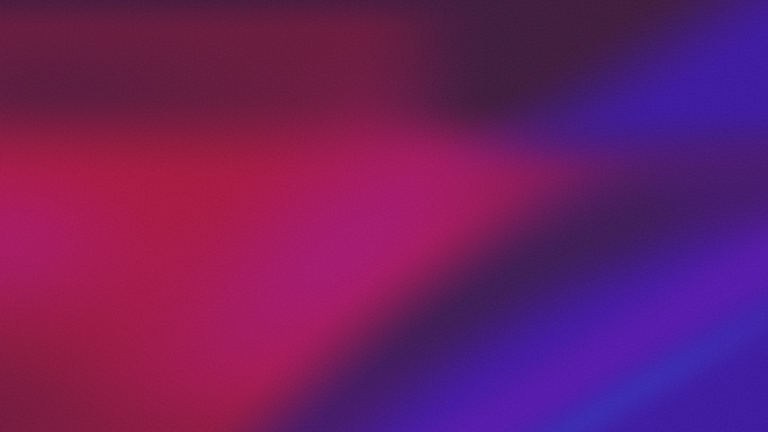
Give the GLSL for this background, as a Shadertoy shader.

```glsl
// Soft blurred gradient: plum and crimson haze meeting sweeping violet-blue light, with fine grain.

vec2 hashGradient(vec2 cell) {
    vec2 h = vec2(dot(cell, vec2(127.1, 311.7)), dot(cell, vec2(269.5, 183.3)));
    return 2.0 * fract(sin(h) * 43758.5) - 1.0;
}

float gradientNoise(vec2 p) {
    vec2 cell = floor(p), f = fract(p);
    vec2 u = f * f * (3.0 - 2.0 * f);
    float low = mix(dot(hashGradient(cell), f),
                    dot(hashGradient(cell + vec2(1, 0)), f - vec2(1, 0)), u.x);
    float high = mix(dot(hashGradient(cell + vec2(0, 1)), f - vec2(0, 1)),
                     dot(hashGradient(cell + vec2(1, 1)), f - vec2(1, 1)), u.x);
    return mix(low, high, u.y);
}

// Gaussian glow with its own radii, turned by an angle
float glow(vec2 p, vec2 center, vec2 radii, float angle) {
    float c = cos(angle), s = sin(angle);
    vec2 q = mat2(c, -s, s, c) * (p - center) / radii;
    return exp(-dot(q, q));
}

float band(float x, float width) {
    return exp(-x * x / (width * width));
}

// Plum at the top, crimson below, magenta glows inside
vec3 warmHaze(vec2 p) {
    vec3 plum = mix(vec3(0.42, 0.115, 0.25), vec3(0.27, 0.11, 0.25), smoothstep(0.92, 1.03, p.y));
    plum = mix(plum, vec3(0.34, 0.115, 0.25), 0.7 * glow(p, vec2(0.12, 0.8), vec2(0.35, 0.1), 0.0));
    vec3 color = mix(vec3(0.66, 0.11, 0.25), plum, smoothstep(0.57, 0.79, p.y));
    color = mix(color, vec3(0.67, 0.11, 0.40), glow(p, vec2(0.0, 0.43), vec2(0.28, 0.16), 0.0));
    color = mix(color, vec3(0.65, 0.11, 0.44), glow(p, vec2(0.8, 0.42), vec2(0.48, 0.2), 0.65));
    color = mix(color, vec3(0.40, 0.11, 0.25), 0.8 * glow(p, vec2(-0.05, 0.0), vec2(0.36, 0.26), 0.0));
    return mix(color, vec3(0.48, 0.11, 0.25), 0.5 * smoothstep(0.15, -0.05, p.y));
}

// Violet and blue rays fanning through the lower right
vec3 coolLight(vec2 p, float depth) {
    vec3 shade = mix(vec3(0.28, 0.11, 0.42), vec3(0.25, 0.12, 0.34), smoothstep(0.0, 0.3, p.y));
    shade = mix(shade, vec3(0.27, 0.11, 0.43), smoothstep(1.4, 1.7, p.x));
    vec3 color = mix(shade, vec3(0.25, 0.11, 0.63), smoothstep(0.0, 0.21, depth));
    float ray = dot(p - vec2(1.3, 0.11), vec2(0.51, -0.86));
    color = mix(color, vec3(0.36, 0.11, 0.68), 0.85 * band(ray, 0.09));
    return mix(color, vec3(0.23, 0.19, 0.71), 0.75 * band(ray - 0.1, 0.045) * smoothstep(0.45, 0.1, p.y));
}

void mainImage(out vec4 fragColor, in vec2 fragCoord) {
    vec2 p = fragCoord / iResolution.y;
    p.x *= 16.0 / 9.0 * iResolution.y / iResolution.x;

    // Approximate signed distance to the curved border of the cool light
    float reach = 1.8 - p.x;
    float border = (p.y - 0.55 + 0.47 * reach * reach) / sqrt(1.0 + 0.88 * reach * reach);

    // Warm side, cooling into violet towards the right
    vec3 color = warmHaze(p);
    color = mix(color, vec3(0.33, 0.11, 0.45), smoothstep(0.95, 1.6, p.x));

    // Upper shadow and the blue light that cuts across it
    float shadow = smoothstep(0.8, 1.15, p.x) * smoothstep(0.62, 0.78, p.y);
    color = mix(color, vec3(0.255, 0.12, 0.25), shadow);
    float diagonal = dot(p - vec2(1.39, 0.85), vec2(0.55, -0.84));
    float upperBlue = smoothstep(-0.08, 0.17, diagonal) * smoothstep(0.58, 0.76, p.y);
    color = mix(color, vec3(0.25, 0.11, 0.63), upperBlue);

    // Lower cool side
    color = mix(coolLight(p, -border), color, smoothstep(-0.02, 0.18, border));

    // Fine grain
    color += 0.025 * gradientNoise(p * 210.0);
    fragColor = vec4(color, 1.0);
}
```
